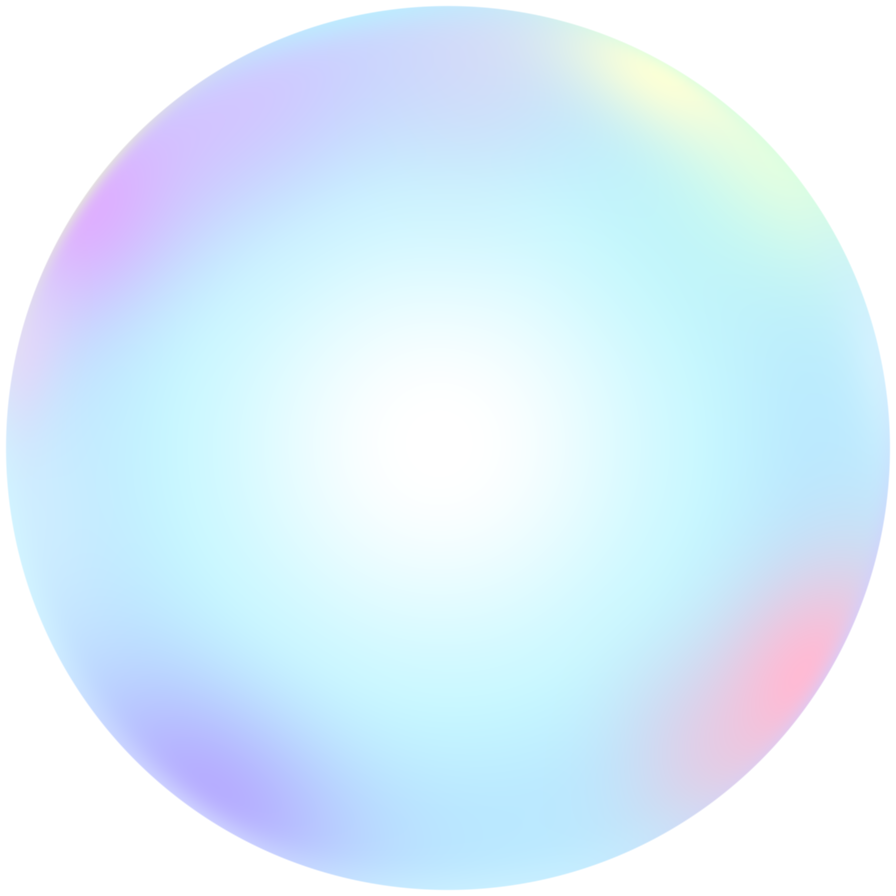
Reproduce this background procedurally as a three.js fragment shader.

```glsl
// Iridescent pastel bubble with a glowing white core on a white ground.
varying vec2 vUv;

// Soft spot in polar space: center = (angle, radius), spread = (angle, radius).
float spot(vec2 p, vec2 center, vec2 spread) {
  float r = length(p);
  float cosTurn = dot(p / max(r, 0.001), vec2(cos(center.x), sin(center.x)));
  float radial = (r - center.y) / spread.y;
  return exp(-2.0 * (1.0 - cosTurn) / (spread.x * spread.x) - radial * radial);
}

// White core turning to aqua, then to sky blue.
vec3 coreGlow(vec2 p) {
  float r = length(p + vec2(0.02, -0.01));
  vec3 color = mix(vec3(1.0), vec3(0.78, 0.97, 1.0), smoothstep(0.04, 0.68, r));
  return mix(color, vec3(0.73, 0.915, 1.0), smoothstep(0.55, 0.86, r));
}

// Broad tints that lie on the shoulder of the sphere.
vec3 addTints(vec3 color, vec2 p) {
  color = mix(color, vec3(0.76, 0.97, 0.965), 0.9 * spot(p, vec2(0.72, 0.84), vec2(0.42, 0.25)));
  color = mix(color, vec3(0.84, 0.94, 1.0), 0.7 * spot(p, vec2(-2.98, 0.98), vec2(0.40, 0.22)));
  color = mix(color, vec3(0.83, 0.87, 0.97), 0.9 * spot(p, vec2(1.50, 0.90), vec2(0.32, 0.28)));
  color = mix(color, vec3(0.82, 0.78, 1.0), 0.95 * spot(p, vec2(2.12, 0.91), vec2(0.46, 0.25)));
  color = mix(color, vec3(0.87, 0.68, 1.0), spot(p, vec2(2.56, 0.98), vec2(0.29, 0.19)));
  color = mix(color, vec3(0.92, 0.83, 0.97), 0.75 * spot(p, vec2(2.92, 1.0), vec2(0.20, 0.10)));
  color = mix(color, vec3(0.71, 0.67, 1.0), spot(p, vec2(-2.17, 0.96), vec2(0.37, 0.22)));
  color = mix(color, vec3(0.86, 0.82, 0.92), 0.75 * spot(p, vec2(-0.86, 0.92), vec2(0.24, 0.22)));
  color = mix(color, vec3(1.0, 0.73, 0.83), spot(p, vec2(-0.57, 0.96), vec2(0.30, 0.19)));
  color = mix(color, vec3(0.88, 1.0, 0.88), 0.9 * spot(p, vec2(0.70, 1.0), vec2(0.26, 0.16)));
  return mix(color, vec3(0.99, 1.0, 0.84), spot(p, vec2(1.05, 0.98), vec2(0.26, 0.13)));
}

// Thin colored light along the outline.
vec3 addRim(vec3 color, vec2 p) {
  color = mix(color, vec3(0.86, 0.96, 1.0), 0.8 * spot(p, vec2(0.20, 1.02), vec2(0.24, 0.09)));
  color = mix(color, vec3(0.83, 0.97, 1.0), 0.8 * spot(p, vec2(-2.85, 1.02), vec2(0.40, 0.05)));
  color = mix(color, vec3(0.84, 0.86, 1.0), 0.8 * spot(p, vec2(-2.20, 1.02), vec2(0.35, 0.045)));
  color = mix(color, vec3(0.81, 0.95, 1.0), 0.7 * spot(p, vec2(-1.50, 1.02), vec2(0.40, 0.07)));
  color = mix(color, vec3(0.82, 0.81, 1.0), 0.9 * spot(p, vec2(-0.45, 1.02), vec2(0.45, 0.035)));
  color = mix(color, vec3(0.82, 1.0, 0.88), 0.9 * spot(p, vec2(0.95, 1.02), vec2(0.38, 0.03)));
  color = mix(color, vec3(0.73, 0.94, 1.0), 0.9 * spot(p, vec2(1.78, 1.02), vec2(0.35, 0.06)));
  return mix(color, vec3(0.90, 0.92, 0.85), 0.95 * spot(p, vec2(2.50, 1.01), vec2(0.32, 0.025)));
}

void main() {
  vec2 p = (vUv - 0.5) / 0.4935;
  vec3 bubble = addRim(addTints(coreGlow(p), p), p);
  float mask = 1.0 - smoothstep(0.997, 1.002, length(p));
  gl_FragColor = vec4(mix(vec3(1.0), bubble, mask), 1.0);
}
```
